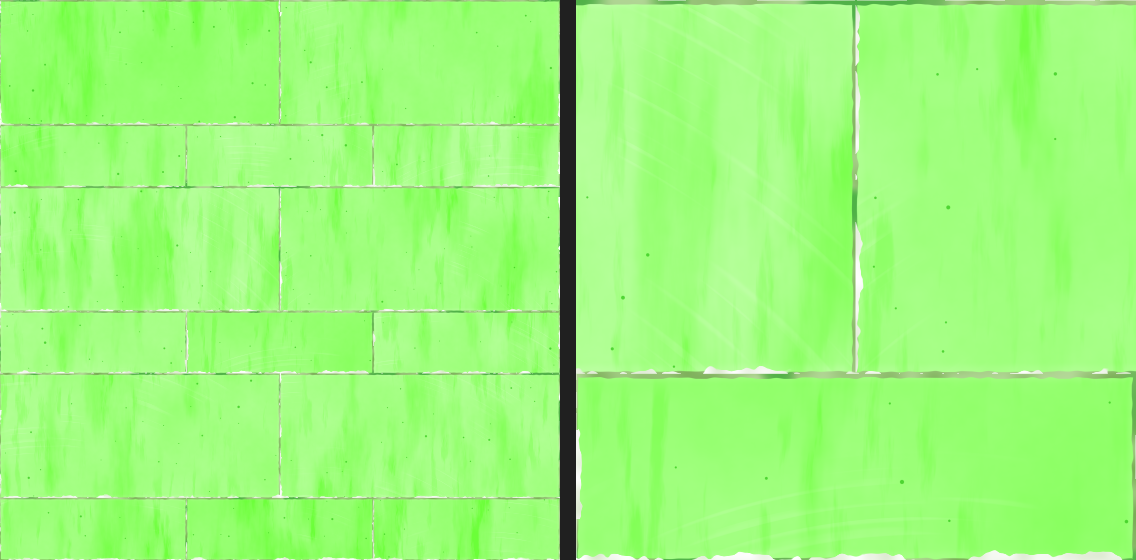
Left: the whole. Right: its middle third, enlarged.
A WebGL 1 fragment shader for this texture:

```glsl
precision highp float;
uniform vec2 u_resolution;

float hash(vec2 p) {
  return fract(sin(dot(p, vec2(127.1, 311.7))) * 43758.5453);
}

float noise(vec2 p) {
  vec2 i = floor(p), f = fract(p);
  f = f * f * (3.0 - 2.0 * f);
  return mix(mix(hash(i), hash(i + vec2(1.0, 0.0)), f.x),
             mix(hash(i + vec2(0.0, 1.0)), hash(i + 1.0), f.x), f.y);
}

float fbm(vec2 p) {
  float sum = 0.0, amp = 0.5;
  for (int i = 0; i < 5; i++) {
    sum += amp * noise(p);
    p = p * 2.03 + 17.3;
    amp *= 0.5;
  }
  return sum / 0.97;
}

// Soft-edged interval
float band(float d, float lo, float hi, float aa) {
  return smoothstep(lo - aa, lo + aa, d) * (1.0 - smoothstep(hi - aa, hi + aa, d));
}

// Sparse pinhead stains
float specks(vec2 p, float aa) {
  vec2 cell = floor(p * 30.0);
  vec2 center = 0.15 + 0.7 * vec2(hash(cell + 3.1), hash(cell + 8.7));
  float radius = mix(0.0006, 0.0022, pow(hash(cell + 5.3), 3.0));
  float d = length(fract(p * 30.0) - center) / 30.0;
  return step(0.74, hash(cell)) * (1.0 - smoothstep(radius - aa, radius + aa, d));
}

// Faint curved scuffs
float scratches(vec2 q, vec2 seed) {
  vec2 v = q - vec2(0.25, -0.2) + 0.2 * fract(seed);
  float line = smoothstep(0.72, 0.95, noise(vec2(length(v) * 330.0, atan(v.y, v.x) * 5.0) + seed));
  return line * smoothstep(0.58, 0.8, noise(q * 11.0 + seed));
}

void main() {
  vec2 p = gl_FragCoord.xy / u_resolution;
  float aa = 0.7 / u_resolution.y;

  // Three courses, each a row of three short tiles under two tall ones
  float course = fract(p.y * 3.0);
  float tall = step(1.0 / 3.0, course);
  float columns = 3.0 - tall;
  vec2 size = vec2(1.0 / columns, (1.0 + tall) / 9.0);
  vec2 id = vec2(floor(p.x * columns), floor(p.y * 3.0) * 2.0 + tall);
  vec2 q = vec2(fract(p.x * columns) / columns, (course - tall / 3.0) / 3.0);
  vec2 seed = 60.0 * vec2(hash(id + 2.3), hash(id + 6.9));

  // Cloudy glaze with vertical streaks
  float clouds = fbm(q * vec2(13.0, 9.0) + seed);
  vec2 warped = q + 0.012 * (clouds - 0.5);
  float broad = fbm(warped * vec2(24.0, 5.0) + seed + 11.0);
  float fine = fbm(warped * vec2(95.0, 14.0) + seed + 29.0);
  float tone = mix(0.44, 0.76, hash(id + 14.2)) + 0.34 * (clouds - 0.5);
  tone -= 0.3 * smoothstep(0.46, 0.72, broad) * (0.35 + fine);
  tone -= 0.22 * smoothstep(0.56, 0.76, fine) * smoothstep(0.35, 0.6, clouds);
  tone += 0.05 * (fbm(p * 130.0) - 0.5) + 0.1 * scratches(q, seed);

  // Signed distance to the nearest joint on each axis
  vec2 d = q - size * step(0.5 * size, q);
  vec2 lip = 0.5 * size - abs(q - 0.5 * size);
  tone += 0.08 * (1.0 - smoothstep(0.002, 0.007, min(lip.x, lip.y)));
  vec3 color = mix(vec3(0.42, 1.0, 0.22), vec3(0.8, 1.0, 0.72), clamp(tone, 0.0, 1.0));
  color = mix(color, vec3(0.2, 0.78, 0.1), 0.75 * specks(p, aa));

  // Stained grout, thinner in the upright joints
  float wobble = 0.0012 * (noise(p * 190.0) - 0.5);
  float grout = max(band(d.y + wobble, -0.0028, 0.001, aa),
                    band(d.x + wobble, -0.0021, 0.0011, aa));
  vec3 groutColor = mix(vec3(0.47, 0.66, 0.33), vec3(0.71, 0.84, 0.6), noise(p * 75.0 + 4.0));
  groutColor = mix(groutColor, vec3(0.3, 0.68, 0.27), smoothstep(0.7, 0.9, noise(p * 33.0)));
  color = mix(color, groutColor, 0.95 * grout);

  // Ragged white chips along the tile edges
  float ragged = 0.65 * noise(p * 48.0 + 31.0) + 0.35 * noise(p * 230.0);
  vec2 chipWidth = vec2(0.009, 0.012) * (ragged - 0.43);
  vec2 side = vec2(noise(p * 21.0 + 7.0) > 0.4 ? 1.0 : -1.0, 1.0);
  vec2 c = d * side;
  float chip = max(band(c.x, -0.0003, chipWidth.x, aa) * step(0.0, chipWidth.x),
                   band(c.y, -0.0003, chipWidth.y, aa) * step(0.0, chipWidth.y));
  color = mix(color, mix(vec3(0.86, 0.91, 0.81), vec3(1.0), noise(p * 110.0)), chip);

  gl_FragColor = vec4(color, 1.0);
}
```
